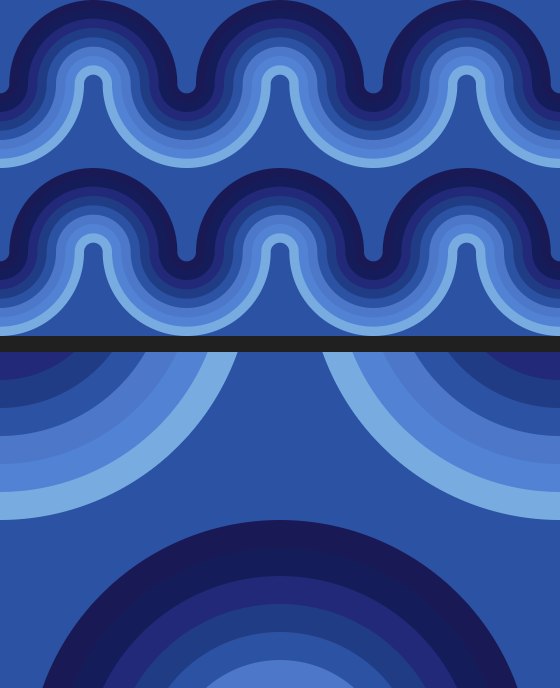
Top, the full canvas; bottom, a detail of the centre.
This pattern is drawn by a Shadertoy shader. Its source:

```glsl
// Rows of wavy blue ribbons, each made of concentric arches joined to upturned arches.
#define REPEATS 3.0       // waves across the canvas
#define HALF_WAVE 10.0    // arch centre to trough centre, in band widths
#define OUTER_RADIUS 9.0  // outer arc radius, in band widths
#define INNER_RADIUS 1.0  // inner arc radius, in band widths
#define BAND_COUNT 8
#define GROUND vec3(0.169, 0.322, 0.639)

// Ribbon colours from the upper edge to the lower, ending in the ground.
const vec3 BANDS[BAND_COUNT + 1] = vec3[](
    vec3(0.098, 0.102, 0.333),
    vec3(0.084, 0.108, 0.353),
    vec3(0.128, 0.160, 0.470),
    vec3(0.126, 0.235, 0.520),
    GROUND,
    vec3(0.302, 0.467, 0.784),
    vec3(0.322, 0.510, 0.831),
    vec3(0.470, 0.675, 0.882),
    GROUND
);

// Depth below the ribbon's upper edge, in band widths.
float ribbonDepth(vec2 p) {
    float period = 2.0 * HALF_WAVE;
    float fromArch = abs(mod(p.x, period) - HALF_WAVE);
    float y = mod(p.y, 2.0 * OUTER_RADIUS) - OUTER_RADIUS;
    return y < 0.0
        ? OUTER_RADIUS - length(vec2(fromArch, y))
        : length(vec2(HALF_WAVE - fromArch, y)) - INNER_RADIUS;
}

void mainImage(out vec4 fragColor, in vec2 fragCoord) {
    // Band-width units, measured down from the top left corner.
    float pixel = 2.0 * HALF_WAVE * REPEATS / iResolution.x;
    vec2 p = vec2(fragCoord.x, iResolution.y - fragCoord.y) * pixel;
    float depth = ribbonDepth(p);

    // Lay each band over the last with a one-pixel soft edge.
    vec3 color = GROUND;
    for (int i = 0; i <= BAND_COUNT; i++) {
        float cover = clamp((depth - float(i)) / pixel + 0.5, 0.0, 1.0);
        color = mix(color, BANDS[i], cover);
    }
    fragColor = vec4(color, 1.0);
}
```
